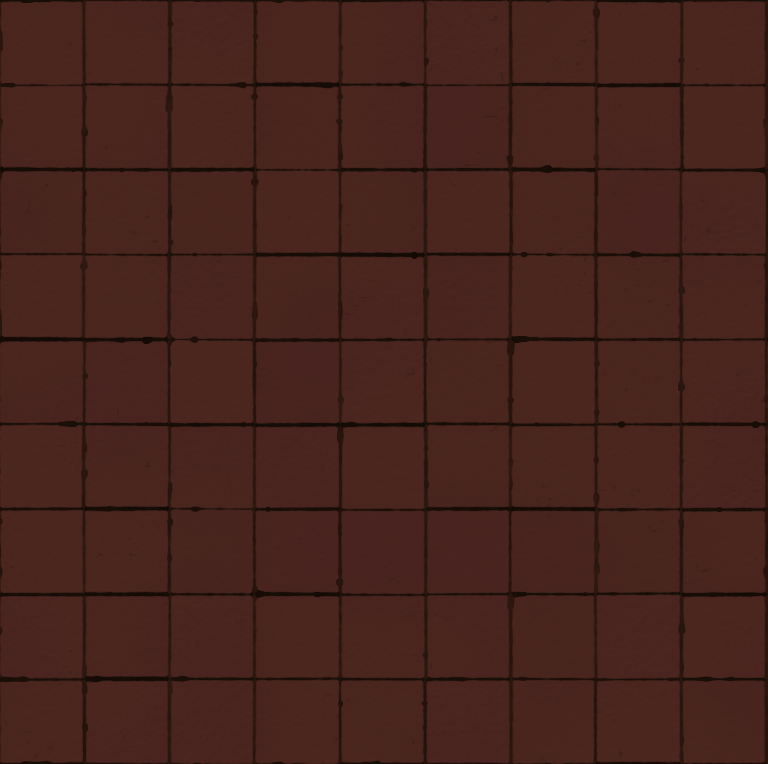
Reproduce this texture procedurally as a Shadertoy shader.

```glsl
// A wall of square dark red-brown clay tiles in a 9 by 9 grid with sunken joints.
// Each joint segment gets its own width, offset, tilt and depth from a hash;
// wrapping noise roughens the edges, chips them and embosses a fine grain.

const float TILES = 9.0;
const vec2 GRID_SHIFT = vec2(0.015, 0.0);      // in tiles
const vec2 UPRIGHT_HALF = vec2(0.012, 0.019);  // half width range, in tiles
const vec2 LEVEL_HALF = vec2(0.007, 0.024);
const float JOINT_OFFSET = 0.014;
const float JOINT_TILT = 0.012;
const float CORNER = 0.03;
const float RIM = 0.018;
const float ROUGHNESS = 0.014;
const float CHIP_DEPTH = 0.035;
const float GRAIN = 0.045;
const float PIT_DEPTH = 0.16;

const vec3 CLAY = vec3(0.290, 0.148, 0.118);
const vec3 CLAY_RED = vec3(0.286, 0.139, 0.122);
const vec3 RIM_COLOR = vec3(0.235, 0.122, 0.098);
const vec3 JOINT_SHALLOW = vec3(0.190, 0.100, 0.070);
const vec3 JOINT_MIDDLE = vec3(0.130, 0.070, 0.040);
const vec3 JOINT_DEEP = vec3(0.070, 0.035, 0.018);

float hash(vec2 cell, float seed) {
    vec3 v = fract(vec3(cell, seed).xyx * vec3(0.1031, 0.1030, 0.0973) + seed * 0.173);
    v += dot(v, v.yzx + 33.33);
    return fract((v.x + v.y) * v.z);
}

// Value noise that wraps after a whole number of lattice cells.
float noise(vec2 uv, vec2 period, float seed) {
    vec2 p = uv * period;
    vec2 i = floor(p);
    vec2 f = p - i;
    f = f * f * (3.0 - 2.0 * f);
    vec2 a = mod(i, period);
    vec2 b = mod(i + 1.0, period);
    return mix(mix(hash(a, seed), hash(vec2(b.x, a.y), seed), f.x),
               mix(hash(vec2(a.x, b.y), seed), hash(b, seed), f.x), f.y);
}

float surfaceHeight(vec2 uv) {
    return 0.6 * noise(uv, vec2(170.0, 200.0), 1.0)
         + 0.4 * noise(uv, vec2(290.0, 330.0), 2.0);
}

// Signed distance from one joint segment; along is the place on it, -0.5 to 0.5.
float jointDistance(float across, float along, vec2 segment, vec2 halfRange, float seed) {
    float halfWidth = mix(halfRange.x, halfRange.y, hash(segment, seed));
    float offset = (hash(segment, seed + 1.0) - 0.5) * JOINT_OFFSET;
    float tilt = (hash(segment, seed + 2.0) - 0.5) * JOINT_TILT;
    return abs(across - offset - tilt * along) - halfWidth;
}

void mainImage(out vec4 fragColor, in vec2 fragCoord) {
    vec2 uv = fragCoord / iResolution.xy;
    vec2 p = uv * TILES + GRID_SHIFT;
    float pixel = TILES / min(iResolution.x, iResolution.y);

    // Tile index and the nearest grid lines
    vec2 tile = mod(floor(p), TILES);
    vec2 along = fract(p) - 0.5;
    vec2 nearest = floor(p + 0.5);
    vec2 line = mod(nearest, TILES);
    vec2 across = p - nearest;
    vec2 upright = vec2(line.x, tile.y);
    vec2 level = vec2(tile.x, line.y);

    // Distance into the tile, with rounded corners, rough edges and chips
    vec2 gap = vec2(jointDistance(across.x, along.y, upright, UPRIGHT_HALF, 11.0),
                    jointDistance(across.y, along.x, level, LEVEL_HALF, 21.0));
    float rough = noise(uv, vec2(99.0), 3.0) + noise(uv, vec2(216.0), 4.0) - 1.0;
    float chip = smoothstep(0.78, 1.0, noise(uv, vec2(63.0), 5.0));
    float inside = CORNER - length(max(CORNER - gap, 0.0));
    inside += rough * ROUGHNESS * 0.5 - chip * CHIP_DEPTH * step(inside, CORNER * 0.99);

    // Clay: slow tint, slight tone per tile, grain lit from above, sparse pits
    float tint = 0.6 * noise(uv, vec2(7.0), 6.0) + 0.4 * hash(tile, 31.0);
    vec3 clay = mix(CLAY, CLAY_RED, smoothstep(0.3, 0.8, tint));
    clay *= 1.0 + 0.03 * (hash(tile, 32.0) - 0.5);
    vec2 lightStep = vec2(-0.0008, 0.0016);
    clay *= 1.0 + GRAIN * (surfaceHeight(uv - lightStep) - surfaceHeight(uv + lightStep));
    float pit = smoothstep(0.86, 1.0, noise(uv, vec2(130.0, 190.0), 7.0))
              * smoothstep(0.55, 0.85, noise(uv, vec2(20.0), 8.0));
    clay *= 1.0 - PIT_DEPTH * pit;
    clay = mix(RIM_COLOR, clay, smoothstep(0.0, RIM, inside));

    // Joints: level ones lie in deep shade, upright ones catch some light
    float wear = noise(uv, vec2(72.0), 9.0);
    vec3 uprightColor = mix(JOINT_MIDDLE, JOINT_SHALLOW,
                            0.6 * hash(upright, 41.0) + 0.5 * wear - 0.1);
    vec3 levelColor = mix(JOINT_DEEP, JOINT_MIDDLE,
                          0.6 * (1.0 - hash(level, 21.0)) + 0.3 * wear);
    float isLevel = smoothstep(-0.006, 0.006, gap.x - gap.y);
    vec3 joint = mix(uprightColor, levelColor, isLevel);

    float edge = max(0.005, 0.6 * pixel);
    fragColor = vec4(mix(joint, clay, smoothstep(-edge, edge, inside)), 1.0);
}
```
